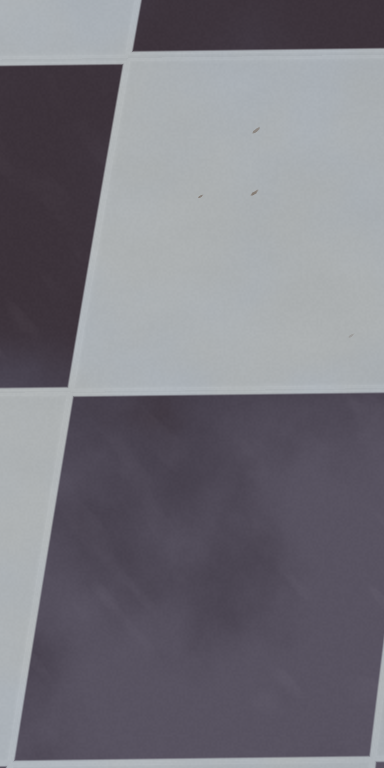
Give the GLSL for this pattern, as a WebGL 1 fragment shader.

```glsl
precision highp float;
uniform vec2 u_resolution;

const vec3 LIGHT_COOL = vec3(0.665, 0.690, 0.715);
const vec3 LIGHT_WARM = vec3(0.675, 0.690, 0.695);
const vec3 DARK_BROWN = vec3(0.235, 0.200, 0.230);
const vec3 DARK_MID = vec3(0.280, 0.258, 0.305);
const vec3 DARK_PALE = vec3(0.345, 0.325, 0.378);
const vec3 FLECK_COLOR = vec3(0.47, 0.42, 0.38);
const float JOINT_X = 0.0095;      // half width of the slanted joints
const float JOINT_TOP = 0.0175;    // half width of the level joints at the top
const float JOINT_SHRINK = 0.005;  // their narrowing down the canvas
const float EDGE_BLUR = 0.0035;
const float ROW_TILT = 0.0125;
const float FLECK_GRID = 5.0;
const float FLECK_CHANCE = 0.22;

float hash(vec2 p) {
  p = fract(p * vec2(0.1031, 0.1137));
  p += dot(p, p.yx + 33.33);
  return fract((p.x + p.y) * p.x * 17.0);
}

float noise(vec2 p) {
  vec2 i = floor(p);
  vec2 f = fract(p);
  f = f * f * (3.0 - 2.0 * f);
  float low = mix(hash(i), hash(i + vec2(1.0, 0.0)), f.x);
  float high = mix(hash(i + vec2(0.0, 1.0)), hash(i + 1.0), f.x);
  return mix(low, high, f.y);
}

float fbm(vec2 p) {
  float sum = 0.0;
  float weight = 0.5;
  for (int i = 0; i < 5; i++) {
    sum += weight * noise(p + 40.0);
    p = mat2(1.6, 1.2, -1.2, 1.6) * p + 7.3;
    weight *= 0.5;
  }
  return sum / 0.97;
}

// Tile coordinates in xy, local tile size in zw.
vec4 floorTiles(vec2 p) {
  float y = p.y + ROW_TILT * p.x;
  float depth = 0.8161 + 0.0507 * y;
  float row = (y - 0.155) / depth;
  float left = 0.3592 - 0.177 * p.y + 0.005 * p.y * p.y;
  float width = 0.87 + 0.0365 * p.y;
  return vec4((p.x - left) / width, row, width, depth * depth / 0.824);
}

// Signed distance inside a dark tile, negative on joints and light tiles.
float darkTile(vec4 tile, float y) {
  vec2 toEdge = (0.5 - abs(fract(tile.xy) - 0.5)) * tile.zw;
  vec2 inset = toEdge - vec2(JOINT_X, JOINT_TOP - JOINT_SHRINK * y);
  float odd = mod(floor(tile.x) + floor(tile.y), 2.0);
  return odd > 0.5 ? min(inset.x, inset.y) : -max(min(toEdge.x, toEdge.y), 0.006);
}

// Sparse short slanted chips, one candidate per grid cell.
float flecks(vec2 p) {
  vec2 id = floor(p * FLECK_GRID);
  vec2 center = 0.25 + 0.5 * vec2(hash(id + 3.1), hash(id + 8.7));
  vec2 q = (fract(p * FLECK_GRID) - center) / FLECK_GRID;
  q = mat2(0.8, 0.6, -0.6, 0.8) * q;
  float size = mix(0.6, 1.2, hash(id + 21.0));
  float shape = length(q / vec2(0.014, 0.0045) / size);
  shape += 0.6 * (noise(p * 160.0) - 0.5);
  float present = step(1.0 - FLECK_CHANCE, hash(id + 14.0));
  return present * (1.0 - smoothstep(0.4, 1.1, shape)) * mix(0.25, 0.8, hash(id + 5.0));
}

vec3 lightSurface(vec2 p) {
  float cloud = fbm(p * 2.5 + 11.0);
  vec3 color = mix(LIGHT_WARM, LIGHT_COOL, smoothstep(0.3, 0.7, cloud));
  color += 0.025 * (fbm(p * vec2(5.0, 9.0)) - 0.5);
  color += 0.012 * (0.5 - p.x);
  return mix(color, FLECK_COLOR, flecks(p));
}

vec3 darkSurface(vec2 p, float row) {
  // Lower tiles catch more sheen, strongest toward the lower right.
  float lower = smoothstep(0.8, 1.05, row);
  float sheen = 0.24 + 0.18 * (p.y - 1.0) + 0.14 * p.x;
  float cloud = fbm(p * 3.2 + 2.0) - 0.5;
  float tone = lower * sheen * 1.25 + 0.07 + cloud * mix(0.35, 0.95, lower);
  vec3 color = mix(DARK_BROWN, DARK_MID, smoothstep(0.0, 0.38, tone));
  color = mix(color, DARK_PALE, smoothstep(0.3, 0.8, tone));
  // Faint diagonal scuffs
  vec2 along = mat2(0.75, 0.66, -0.66, 0.75) * p;
  float scuff = smoothstep(0.68, 0.9, noise(along * vec2(28.0, 6.0)));
  return color + 0.018 * scuff * smoothstep(0.4, 0.65, fbm(p * 4.0 + 20.0));
}

void main() {
  vec2 uv = gl_FragCoord.xy / u_resolution;
  vec2 p = vec2(uv.x, 2.0 * (1.0 - uv.y));
  vec4 tile = floorTiles(p);
  float inside = darkTile(tile, p.y);
  float blur = max(EDGE_BLUR, 0.75 / u_resolution.x);
  float mask = smoothstep(-blur, blur, inside);

  // Slim bright rim on the light side of each edge
  float rim = exp(-abs(inside + 0.007) * 260.0) * (1.0 - mask);
  vec3 light = lightSurface(p) + 0.03 * rim;
  vec3 color = mix(light, darkSurface(p, tile.y), mask);
  color += 0.014 * (noise(p * 190.0) - 0.5);
  gl_FragColor = vec4(color, 1.0);
}
```
